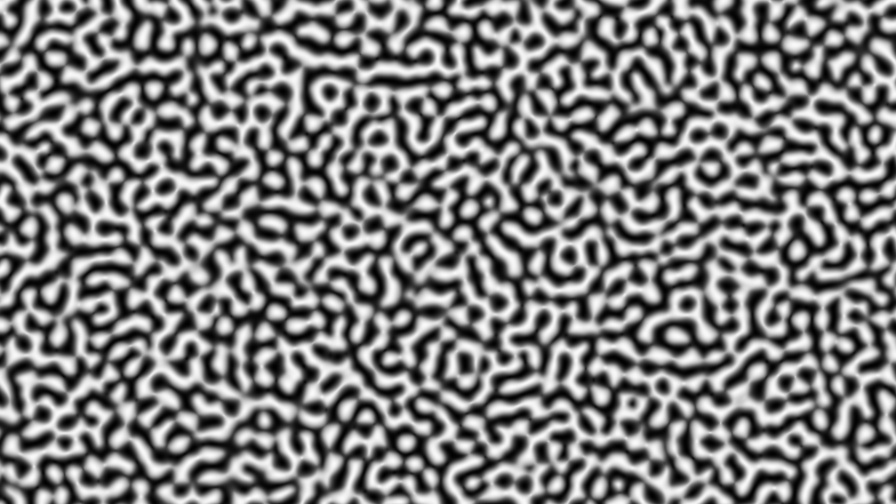
Give the GLSL for this pattern, as a Shadertoy shader.

```glsl
// Draws a soft black and white labyrinth of short, winding, branching worms.

const float PI = 3.14159265;
const int WAVE_COUNT = 96;

// Two pseudo-random values in 0..1 from a 2D seed.
vec2 hash2(vec2 seed) {
    vec3 q = fract(seed.xyx * vec3(0.1031, 0.1030, 0.0973));
    q += dot(q, q.yzx + 33.33);
    return fract((q.xx + q.yz) * q.zy);
}

// Dot product of a lattice corner's random unit gradient with the offset to it.
float cornerGradient(vec2 cell, vec2 corner, vec2 local) {
    float angle = 2.0 * PI * hash2(cell + corner).x;
    return dot(vec2(cos(angle), sin(angle)), local - corner);
}

// Gradient noise, roughly -0.7..0.7.
float gradientNoise(vec2 p) {
    vec2 cell = floor(p);
    vec2 local = p - cell;
    vec2 fade = local * local * local * (local * (local * 6.0 - 15.0) + 10.0);
    float low = mix(cornerGradient(cell, vec2(0, 0), local),
                    cornerGradient(cell, vec2(1, 0), local), fade.x);
    float high = mix(cornerGradient(cell, vec2(0, 1), local),
                     cornerGradient(cell, vec2(1, 1), local), fade.x);
    return mix(low, high, fade.y);
}

// Gently bends the plane so that spacing and direction drift.
vec2 bend(vec2 p, float scale, float amount) {
    vec2 q = p * scale + 20.0;
    return p + amount * vec2(gradientNoise(q), gradientNoise(q + 37.4));
}

// Band-limited random field: many waves of similar length in all directions.
// Returns its value (x) and its slope relative to the frequency (yz), both
// of unit variance; "lean" favours horizontal worms.
vec3 waveField(vec2 p, float frequency, float spread, float lean) {
    vec3 sum = vec3(0.0);
    float power = 0.0;
    for (int i = 0; i < WAVE_COUNT; i++) {
        float index = float(i);
        vec2 jitter = hash2(vec2(index + 1.0, 7.0));
        vec2 detail = hash2(vec2(index + 1.0, 91.0));
        float angle = PI * (index + jitter.x) / float(WAVE_COUNT);
        vec2 direction = vec2(cos(angle), sin(angle));
        float pitch = 1.0 + spread * (detail.x + detail.y - 1.0);
        float phase = 2.0 * PI * (frequency * pitch * dot(p, direction) + jitter.y);
        float weight = 1.0 + lean * direction.y * direction.y;
        sum += weight * vec3(cos(phase), -sin(phase) * pitch * direction);
        power += 0.5 * weight * weight;
    }
    return sum * inversesqrt(power);
}

// Evens out the wave height, so that faint spots join into full worms.
// A larger "softness" leaves more of the natural variation. Range -1..1.
float equalise(vec3 field, float softness) {
    return field.x * inversesqrt(dot(field, field) + softness);
}

void mainImage(out vec4 fragColor, in vec2 fragCoord) {
    const vec3 darkTone = vec3(0.0);
    const vec3 lightTone = vec3(0.98);

    // Height of the canvas is one unit.
    vec2 p = fragCoord / iResolution.y;

    // Worms
    vec3 field = waveField(bend(p, 3.0, 0.01), 23.0, 0.4, 0.2);

    // Tone
    float tone = 0.5 + 0.5 * equalise(field, 0.12);
    fragColor = vec4(mix(darkTone, lightTone, tone), 1.0);
}
```
